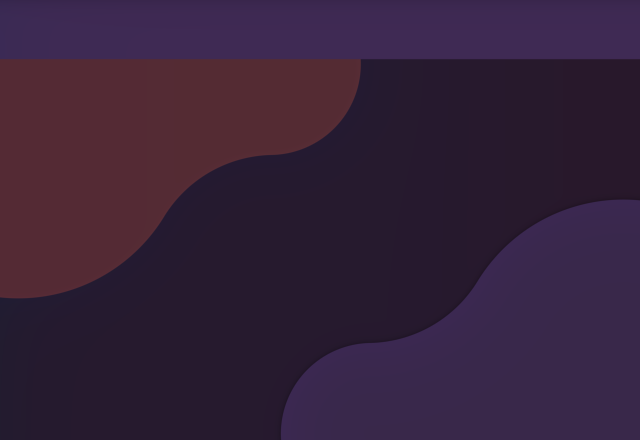
This background is drawn by a Shadertoy shader. Its source:

```glsl
// Dusky abstract background: two mirrored wavy blobs on dark plum under a violet band.
#define BAND_EDGE 0.8655
#define BIG_LOBE vec3(0.0417, 0.7102, 0.3883)
#define SMALL_LOBE vec3(0.6136, 0.8542, 0.2064)
#define FILLET_RADIUS 0.2936
#define MIRROR_SUM vec2(1.4583, 0.8684)
#define PLUM vec3(0.149, 0.100, 0.180)
#define MAROON vec3(0.330, 0.163, 0.205)
#define VIOLET vec3(0.222, 0.155, 0.290)
#define BAND vec3(0.246, 0.163, 0.328)
#define SHADOW 0.22
#define RIM_WIDTH 0.005

float cross2(vec2 a, vec2 b) {
    return a.x * b.y - a.y * b.x;
}

// Two circles joined by a tangent concave arc; negative inside.
float blobDistance(vec2 p) {
    vec2 a = BIG_LOBE.xy, b = SMALL_LOBE.xy;
    float reachA = BIG_LOBE.z + FILLET_RADIUS;
    float reachB = SMALL_LOBE.z + FILLET_RADIUS;
    float span = distance(a, b);
    vec2 axis = (b - a) / span;
    float along = (reachA * reachA - reachB * reachB + span * span) / (2.0 * span);
    float across = sqrt(reachA * reachA - along * along);
    vec2 c = a + axis * along + vec2(axis.y, -axis.x) * across;

    vec2 fromFillet = p - c;
    bool inWedge = cross2(a - c, fromFillet) < 0.0 && cross2(b - c, fromFillet) > 0.0;
    float lobes = min(distance(p, a) - BIG_LOBE.z, distance(p, b) - SMALL_LOBE.z);
    return inWedge ? FILLET_RADIUS - length(fromFillet) : lobes;
}

float coverage(float d, float pixel) {
    return 1.0 - smoothstep(-0.75 * pixel, 0.75 * pixel, d);
}

void mainImage(out vec4 fragColor, in vec2 fragCoord) {
    float pixel = 1.0 / iResolution.y;
    vec2 p = fragCoord * pixel;
    float across = fragCoord.x / iResolution.x;
    float upper = blobDistance(p);
    float lower = blobDistance(MIRROR_SUM - p);

    // Plum ground: cooler at the left and below the maroon blob, warmer at the right
    vec3 color = PLUM + vec3(0.008, -0.005, -0.012) * smoothstep(0.6, 1.0, across);
    color += vec3(-0.014, 0.008, 0.004) * exp(-across * 18.0);
    color += vec3(-0.010, 0.004, 0.014) * exp(-max(upper, 0.0) * 18.0);

    // Maroon blob with a faint warm rim
    vec3 maroon = MAROON + vec3(0.0, 0.006, -0.004) * smoothstep(0.0, 0.4, across);
    maroon += vec3(0.015, 0.008, 0.008) * exp(-abs(upper) / RIM_WIDTH);
    color = mix(color, maroon, coverage(upper, pixel));

    // Violet blob: narrow outer shadow, brighter toward its curved edge
    color *= 1.0 - SHADOW * exp(-max(lower, 0.0) / RIM_WIDTH);
    vec3 violet = VIOLET + vec3(0.010, 0.002, 0.030) * exp(min(lower, 0.0) * 14.0);
    color = mix(color, violet, coverage(lower, pixel));

    // Top band, slightly darker at its upper border
    vec3 band = BAND + vec3(-0.014, 0.003, 0.004) * exp(-across * 14.0);
    band *= 1.0 - 0.10 * exp((p.y - 1.0) * 60.0);
    color = mix(color, band, coverage(BAND_EDGE - p.y, pixel));

    fragColor = vec4(color, 1.0);
}
```
